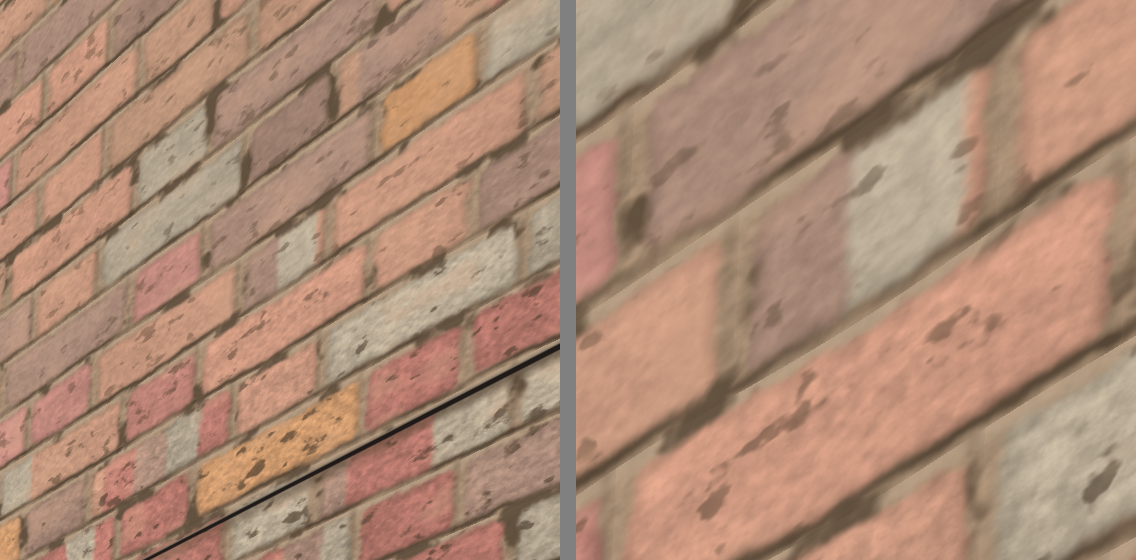
Left, the full canvas; right, a detail of the centre.
Reproduce this texture procedurally as a Shadertoy shader.

```glsl
#define COURSES 8.88
#define HALF_BONDS 4.47
#define SLOPE 0.83
#define PERSPECTIVE 0.37
#define LEAN 0.05
#define HEADER_HALF 0.34
#define JOINT 0.075
#define CORNER 0.12
#define GRAIN 0.20
#define CABLE_HALF 0.0045

const vec3 TAN = vec3(0.77, 0.61, 0.50), SALMON = vec3(0.79, 0.58, 0.49);
const vec3 PINK = vec3(0.78, 0.55, 0.51), RED = vec3(0.72, 0.46, 0.42);
const vec3 ORANGE = vec3(0.81, 0.60, 0.42), MAUVE = vec3(0.65, 0.53, 0.47);
const vec3 PALE = vec3(0.70, 0.66, 0.58), MORTAR = vec3(0.65, 0.55, 0.45);
const vec3 LEDGE = vec3(0.75, 0.66, 0.56), SHADOW = vec3(0.30, 0.24, 0.18);

float hash(vec2 p) {
    return fract(sin(dot(p, vec2(127.1, 311.7))) * 43758.5453);
}

float noise(vec2 p) {
    vec2 i = floor(p), f = fract(p);
    f = f * f * (3.0 - 2.0 * f);
    return mix(mix(hash(i), hash(i + vec2(1, 0)), f.x),
               mix(hash(i + vec2(0, 1)), hash(i + vec2(1, 1)), f.x), f.y);
}

float fbm(vec2 p) {
    float sum = 0.0, amp = 0.533;
    for (int i = 0; i < 4; i++) {
        sum += amp * noise(p);
        p = mat2(1.6, 1.2, -1.2, 1.6) * p + 7.3;
        amp *= 0.5;
    }
    return sum;
}

float bump(float x, float width) {
    return exp(-x * x / (width * width));
}

float roundBox(vec2 p, vec2 halfSize, float radius) {
    vec2 q = abs(p) - halfSize + radius;
    return length(max(q, 0.0)) + min(max(q.x, q.y), 0.0) - radius;
}

// Clay colour; worn courses hold more pale and red pieces
vec3 clay(vec2 id, float worn) {
    float pick = hash(id), blend = hash(id + 17.3);
    vec3 c = mix(TAN, SALMON, blend);
    if (pick < 0.04 + 0.34 * worn) c = PALE;
    else if (pick < 0.17 + 0.50 * worn) c = mix(PINK, RED, worn);
    else if (pick < 0.29 + 0.53 * worn) c = MAUVE;
    else if (pick > 0.90) c = ORANGE;
    return c * (0.95 + 0.10 * blend);
}

void mainImage(out vec4 fragColor, in vec2 fragCoord) {
    // Wall plane in perspective: half bonds along, courses down
    vec2 uv = fragCoord / iResolution.xy;
    float down = 1.0 - uv.y, across = uv.x - 0.503;
    float leaned = across + LEAN * (down - 0.5);
    float along = HALF_BONDS * leaned / (1.0 + PERSPECTIVE * leaned);
    float level = COURSES * (down + SLOPE * across) / (1.0 + PERSPECTIVE * across) - 0.62;
    vec2 wall = vec2(along * 2.0, level);
    level += 0.07 * (noise(wall * vec2(0.9, 0.7)) - 0.5);

    // Alternate headers and stretchers, staggered on each course
    float row = floor(level);
    float t = along + mod(row + 1.0, 2.0) + HEADER_HALF;
    float f = mod(t, 2.0) - HEADER_HALF;
    bool header = f < HEADER_HALF;
    vec2 id = vec2(floor(t * 0.5) * 2.0 + (header ? 0.0 : 1.0), row);
    vec2 local = vec2((header ? f : f - 1.0) * 2.0, level - row - 0.5);
    vec2 halfSize = vec2(header ? HEADER_HALF : 1.0 - HEADER_HALF, 0.25) * 2.0 - JOINT;

    // Ragged brick outline
    float rough = fbm(wall * 5.0), fine = fbm(wall * vec2(13.0, 17.0));
    float d = roundBox(local, halfSize, CORNER) + 0.13 * (rough - 0.5) + 0.03 * (fine - 0.5);
    float soft = 0.03 + fwidth(wall.y);
    float brickMask = 1.0 - smoothstep(-soft, soft, d);

    // Brick face, some split into upright bands
    float worn = smoothstep(3.0, 6.5, row + 0.8 * hash(id + 3.1));
    float banded = step(hash(id + 41.7), header ? 0.06 : 0.18 + 0.4 * worn);
    float band = local.x / 0.58 + 0.25 * (rough - 0.5) + hash(id);
    vec2 bandStep = vec2(0.0, 5.7 * banded), seed = id + floor(band) * bandStep;
    float faceWear = max(worn, 0.6 * banded);
    vec3 brick = mix(clay(seed, faceWear), clay(seed + bandStep, faceWear),
                     banded * smoothstep(0.82, 1.0, fract(band)));
    float stain = fbm(wall * vec2(1.2, 2.0) + 30.0);
    brick *= 1.0 + (GRAIN + 0.22 * worn) * (fine - 0.5) + 0.22 * (stain - 0.5);
    brick = mix(brick, TAN, 0.12 + 0.3 * smoothstep(0.55, 0.75, stain));
    brick *= 1.0 - 0.10 * smoothstep(-0.12, 0.0, d) - 0.05 * local.y;
    float pits = smoothstep(0.64, 0.78, fbm(wall * vec2(4.0, 6.0) + 11.0));
    brick = mix(brick, SHADOW, pits * (0.35 + 0.3 * worn));

    // Mortar with a lit ledge above each brick
    vec3 mortar = mix(MORTAR * (0.88 + 0.24 * fine), LEDGE, 0.55 * smoothstep(0.36, 0.48, -local.y));
    vec3 color = mix(mortar, brick, brickMask);

    // Broken shadow under each brick and dark gaps in the joints
    float broken = smoothstep(0.25, 0.65, fbm(wall * vec2(1.1, 2.5) + 60.0));
    float under = bump(local.y - 0.44 + 0.08 * (rough - 0.5), 0.045);
    float side = bump(local.x - halfSize.x - 0.02, 0.05);
    float gaps = smoothstep(0.54, 0.70, fbm(wall * 2.3 + 90.0)) * smoothstep(-0.06, 0.03, d);
    float shade = max(under * (0.25 + 0.6 * broken) + 0.22 * side * broken, 0.75 * gaps);
    color = mix(color, SHADOW, min(shade, 0.9));

    // Cable with its shadow and a thin highlight
    float drop = (down - 1.0 + 0.516 * (uv.x - 0.26)) * 0.889;
    float pixel = 1.0 / iResolution.y, cableHalf = CABLE_HALF * (0.55 + 0.6 * uv.x);
    float cableShade = 1.0 - smoothstep(0.0, 0.022, abs(drop - 0.008));
    color = mix(color, SHADOW, cableShade * (0.25 + 0.4 * uv.x));
    float cable = 1.0 - smoothstep(cableHalf - pixel, cableHalf + pixel, abs(drop));
    color = mix(color, vec3(0.12, 0.10, 0.09), cable);
    float glint = 1.0 - smoothstep(0.0, 0.0012 + pixel, abs(drop + cableHalf * 1.1));
    fragColor = vec4(mix(color, vec3(0.52, 0.48, 0.42), 0.6 * glint), 1.0);
}
```
